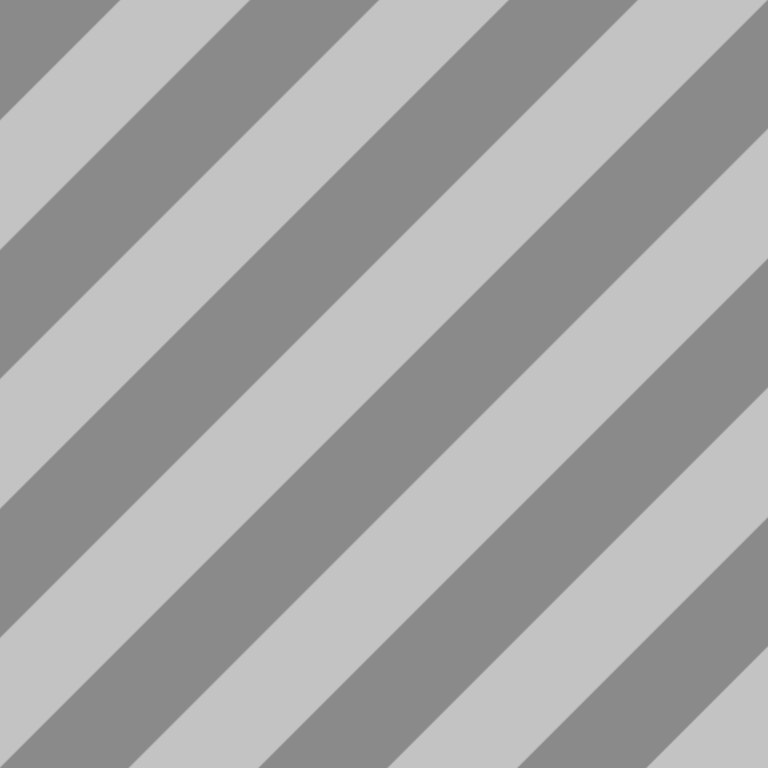
This pattern is drawn by a three.js fragment shader. Its source:

```glsl
varying vec2 vUv;

// Signed distance along the slope axis to the nearest light band, negative inside
float bandDistance(float along, float period, float halfWidth) {
  float fromCentre = abs(fract(along / period + 0.5) - 0.5) * period;
  return fromCentre - halfWidth;
}

void main() {
  vec3 darkGrey = vec3(0.54);
  vec3 lightGrey = vec3(0.765);

  // Diagonal axis running from the upper left to the lower right corner
  float diagonal = vUv.x + 1.0 - vUv.y;

  // Equal stripes rising to the right, with softened edges
  float band = bandDistance(diagonal - 0.915, 0.337, 0.0845);
  float light = 1.0 - smoothstep(-0.0025, 0.0025, band);

  gl_FragColor = vec4(mix(darkGrey, lightGrey, light), 1.0);
}
```
